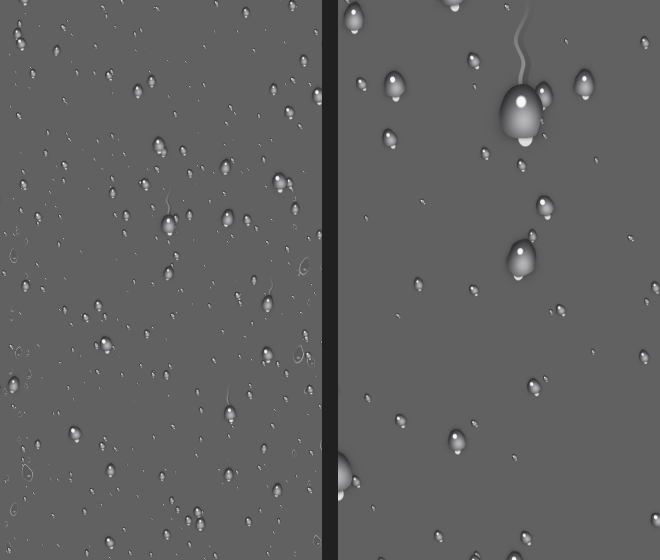
Left, the full canvas; right, a detail of the centre.
This texture is drawn by a WebGL 2 fragment shader. Its source:

```glsl
#version 300 es
precision highp float;
// Scattered glossy water drops, with faint outlined drops at the sides, on flat grey.

uniform vec2 u_resolution;
out vec4 fragColor;

const vec3 BACKGROUND = vec3(0.38);
const vec3 DARK_RIM = vec3(0.225, 0.225, 0.235);
const vec3 INNER_GLOW = vec3(0.71, 0.71, 0.72);
const vec3 GLINT = vec3(0.97);

vec2 hash2(vec2 p) {
  vec3 q = fract(p.xyx * vec3(0.1031, 0.1030, 0.0973));
  q += dot(q, q.yzx + 33.33);
  return fract((q.xx + q.yz) * q.zy);
}

float gradientNoise(vec2 p) {
  vec2 i = floor(p), f = fract(p);
  vec2 u = f * f * f * (f * (f * 6.0 - 15.0) + 10.0);
  vec4 corner;
  for (int k = 0; k < 4; k++) {
    vec2 o = vec2(k & 1, k >> 1);
    corner[k] = dot(hash2(i + o + 71.0) * 2.0 - 1.0, f - o);
  }
  return mix(mix(corner.x, corner.y, u.x), mix(corner.z, corner.w, u.x), u.y);
}

float cover(float d, float aa) {
  return smoothstep(aa, -aa, d);
}

vec2 rotate(vec2 p, float a) {
  return vec2(p.x * cos(a) + p.y * sin(a), p.y * cos(a) - p.x * sin(a));
}

// Solid drop of unit radius: shadow, hanging bead, shaded body and glint.
vec3 glossyDrop(vec3 col, vec2 q, float aa, vec2 rnd) {
  vec2 egg = vec2(q.x * (1.12 + 0.18 * q.y), q.y * mix(0.8, 1.0, rnd.x));
  float len = length(egg);
  float d = len - 1.0 + 0.16 * gradientNoise(q * 1.3 + rnd * 40.0);
  col *= 1.0 - 0.2 * exp(-6.0 * max(d, 0.0));

  vec2 beadPos = q - vec2(0.3 * (rnd.y - 0.3), -1.12);
  float bead = length(beadPos * vec2(1.0, 0.8)) - 0.3;
  col = mix(col, mix(DARK_RIM, GLINT, smoothstep(0.3, -0.2, beadPos.y)), 0.85 * cover(bead, aa));

  vec2 g = egg - vec2(0.12, -0.35);
  vec3 body = mix(DARK_RIM, INNER_GLOW, exp(-1.7 * dot(g, g)));
  body *= 1.0 - 0.25 * smoothstep(0.65, 1.0, len) * smoothstep(-0.8, 0.4, egg.y);
  col = mix(col, body, cover(d, aa));

  vec2 glintPos = q - vec2(-0.22 + 0.2 * rnd.y, 0.36);
  float glint = length(glintPos * vec2(1.0, 0.85)) - mix(0.17, 0.27, rnd.x);
  return mix(col, GLINT, cover(glint, max(aa, 0.06)));
}

// Thin teardrop outline, brighter on one flank.
vec3 outlinedDrop(vec3 col, vec2 q, float aa, vec2 rnd) {
  vec2 tear = vec2(q.x * (1.5 + 0.7 * max(q.y, 0.0)), q.y * 0.85);
  float d = length(tear) - 1.0 + 0.2 * gradientNoise(q + rnd * 30.0);
  float flank = 0.5 + 0.5 * sin(atan(tear.y, tear.x) + 6.28 * rnd.x);
  col = mix(col, vec3(0.33), 0.5 * cover(d, aa));
  col = mix(col, vec3(0.8), cover(abs(d) - 0.07, aa) * mix(0.12, 0.75, flank));
  float gleam = length((q - vec2(0.1, -0.5)) * vec2(1.0, 1.6)) - 0.22;
  return mix(col, vec3(0.75), 0.6 * cover(gleam, max(aa, 0.1)));
}

// Wavering trail left above a drop that has run down.
vec3 trail(vec3 col, vec2 q, float aa, float seed) {
  float sway = 0.9 * gradientNoise(vec2(q.y * 0.6, seed * 50.0));
  float along = smoothstep(0.7, 1.2, q.y) * smoothstep(5.0, 1.5, q.y);
  col = mix(col, vec3(0.27), 0.4 * along * cover(abs(q.x - sway - 0.2) - 0.12, aa));
  return mix(col, vec3(0.68), 0.6 * along * cover(abs(q.x - sway) - 0.08, aa));
}

// One size class on a jittered grid; noise gathers the drops into loose groups.
vec3 dropLayer(vec3 col, vec2 p, float px, float cell, vec2 radii, float density,
               float lean, float seed) {
  vec2 home = floor(p / cell);
  for (int k = 0; k < 9; k++) {
    vec2 id = home + vec2(k % 3, k / 3) - 1.0;
    vec2 place = hash2(id + seed), kind = hash2(id + seed + 137.0);
    vec2 shape = hash2(id + seed + 291.0);
    vec2 centre = (id + 0.06 + 0.88 * place) * cell;
    if (kind.x > density + 0.5 * gradientNoise(centre * 9.0 + seed)) continue;
    float r = mix(radii.x, radii.y, kind.y * kind.y);
    vec2 q = rotate(p - centre, lean + 0.5 * (shape.x - 0.5)) / r;
    if (cell > 0.1 && shape.y > 0.87) col = trail(col, q, px / r, shape.x);
    if (dot(q, q) < 9.0) col = glossyDrop(col, q, px / r, shape);
  }
  return col;
}

// Outlined drops kept close to the left and right sides.
vec3 sideLayer(vec3 col, vec2 p, float px, float width, float cell, float seed) {
  vec2 home = floor(p / cell);
  for (int k = 0; k < 9; k++) {
    vec2 id = home + vec2(k % 3, k / 3) - 1.0;
    vec2 rnd = hash2(id + seed), kind = hash2(id + seed + 83.0);
    vec2 centre = (id + 0.1 + 0.8 * rnd) * cell;
    float inset = min(centre.x, width - centre.x);
    if (inset > 0.055 || centre.y > 0.67 || kind.x > 0.6) continue;
    float r = mix(0.004, 0.014, kind.y * kind.y);
    vec2 q = rotate(p - centre, 0.6 * (rnd.y - 0.5)) / r;
    col = outlinedDrop(col, q, px / r, rnd);
  }
  return col;
}

void main() {
  vec2 p = gl_FragCoord.xy / u_resolution.y;
  float px = 0.8 / u_resolution.y, width = u_resolution.x / u_resolution.y;
  vec3 col = sideLayer(BACKGROUND, p, px, width, 0.04, 19.0);
  col = dropLayer(col, p, px, 0.031, vec2(0.0012, 0.0022), 0.32, 0.5, 53.0);
  col = dropLayer(col, p, px, 0.049, vec2(0.0028, 0.005), 0.5, 0.3, 211.0);
  col = dropLayer(col, p, px, 0.08, vec2(0.0058, 0.009), 0.48, 0.1, 337.0);
  col = dropLayer(col, p, px, 0.11, vec2(0.009, 0.0145), 0.46, 0.05, 419.0);
  fragColor = vec4(col, 1.0);
}
```
